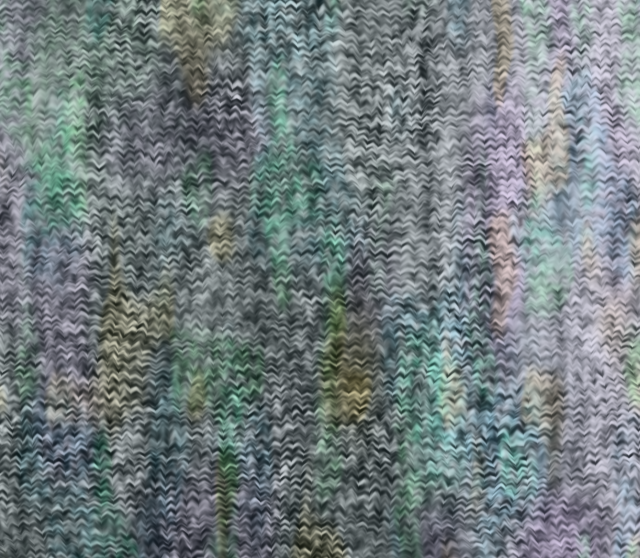
Reproduce this texture procedurally as a Shadertoy shader.

```glsl
// Marled knit fabric: slanted stitches in narrow columns, grey yarn with flecks.
// Value noise in chevron-bent coordinates gives the stitches; stretched noise
// adds the vertical streaks and dye patches, over a soft fall of light.

float hash(vec2 p) {
    vec3 q = fract(p.xyx * vec3(0.1031, 0.1030, 0.0973));
    q += dot(q, q.yzx + 33.33);
    return fract((q.x + q.y) * q.z);
}

// Smooth value noise, centred on zero
float noise(vec2 p) {
    vec2 i = floor(p), f = fract(p);
    f = f * f * (3.0 - 2.0 * f);
    float low = mix(hash(i), hash(i + vec2(1, 0)), f.x);
    float high = mix(hash(i + vec2(0, 1)), hash(i + vec2(1, 1)), f.x);
    return mix(low, high, f.y) - 0.5;
}

// Soft round spot with separate radii
float spot(vec2 p, vec2 centre, vec2 radius) {
    vec2 d = (p - centre) / radius;
    return exp(-dot(d, d));
}

// Broad light: bright right side, dim middle, dark fold below the centre
float fabricLight(vec2 p) {
    float light = 0.405 + 0.24 * smoothstep(0.55, 1.15, p.x);
    light += 0.11 * smoothstep(0.22, 0.0, p.x) * smoothstep(0.05, 0.6, p.y);
    light += 0.11 * (p.y - 0.5);
    light -= 0.10 * spot(p, vec2(0.64, 0.30), vec2(0.06, 0.20));
    light -= 0.05 * spot(p, vec2(0.52, 0.08), vec2(0.12, 0.15));
    return light;
}

// Relief and yarn flecks of the stitches, centred on zero
float stitches(vec2 p) {
    vec2 q = p * vec2(50.0, 82.0);
    q.x += 1.1 * noise(p * vec2(9.0, 14.0));
    q.y += 2.0 * noise(p * vec2(7.0, 5.0) + 31.0) + 0.9 * noise(p * vec2(40.0, 25.0));

    // Bend each row into a chain of V shapes
    float side = fract(q.x) - 0.5;
    q.y += 1.3 * sqrt(side * side + 0.012);

    float groove = sin(6.2832 * q.y) * (0.7 + 1.2 * noise(q * vec2(0.7, 0.4) + 7.0));
    float fleck = noise(q * vec2(1.3, 1.7) + 57.0);
    float fibre = noise(q * vec2(2.9, 2.6) + 13.0);
    float seam = cos(6.2832 * q.x);
    return 0.095 * groove + 0.42 * fleck + 0.24 * fibre - 0.018 * seam;
}

// Dye tints laid along the columns
vec3 dye(vec2 p) {
    vec2 drift = p + vec2(0.02 * noise(p * 12.0), 0.0);
    float breakup = 0.75 + 1.1 * noise(p * vec2(75.0, 60.0));
    float green = smoothstep(0.02, 0.32, noise(drift * vec2(22.0, 6.0) + 3.0));
    green += 0.6 * spot(p, vec2(0.13, 0.9), vec2(0.16, 0.22));
    float teal = smoothstep(0.08, 0.35, noise(drift * vec2(17.0, 5.0) + 41.0));
    teal += 0.8 * spot(p, vec2(0.86, 0.25), vec2(0.12, 0.2));
    float lilac = smoothstep(-0.1, 0.3, noise(drift * vec2(9.0, 4.0) + 73.0));
    lilac += 0.9 * smoothstep(0.6, 1.1, p.x);
    float ochre = smoothstep(0.2, 0.42, noise(drift * vec2(20.0, 7.0) + 91.0));
    ochre += 1.1 * spot(p, vec2(0.64, 0.34), vec2(0.035, 0.10));

    vec3 tint = green * breakup * vec3(-0.035, 0.045, -0.025);
    tint += teal * breakup * vec3(-0.045, 0.012, 0.025);
    tint += lilac * vec3(0.018, -0.018, 0.026);
    tint += ochre * vec3(0.045, 0.015, -0.055);
    return tint;
}

void mainImage(out vec4 fragColor, in vec2 fragCoord) {
    vec2 p = fragCoord / iResolution.y;

    // Vertical streaks of lighter and darker yarn
    float sway = 0.012 * noise(p * vec2(5.0, 6.0));
    vec2 column = vec2(p.x + sway, p.y);
    float streak = 0.20 * noise(column * vec2(30.0, 5.0) + 17.0)
                 + 0.15 * noise(column * vec2(50.0, 11.0) + 29.0)
                 + 0.11 * noise(p * vec2(8.0, 5.0) + 47.0);

    // Some patches are worn smooth, others are crisp
    float contrast = 1.05 + 0.8 * noise(p * vec2(12.0, 5.0) + 63.0);
    float tone = fabricLight(p) + streak + contrast * stitches(p);

    // Soft limits keep shadows and highlights from clipping
    tone = 0.47 + 0.43 * tanh((tone - 0.47) / 0.43);
    vec3 greyCast = vec3(-0.024, 0.010, 0.014);
    vec3 colour = tone + greyCast + dye(p) * (0.5 + tone);
    fragColor = vec4(clamp(colour, 0.0, 1.0), 1.0);
}
```
